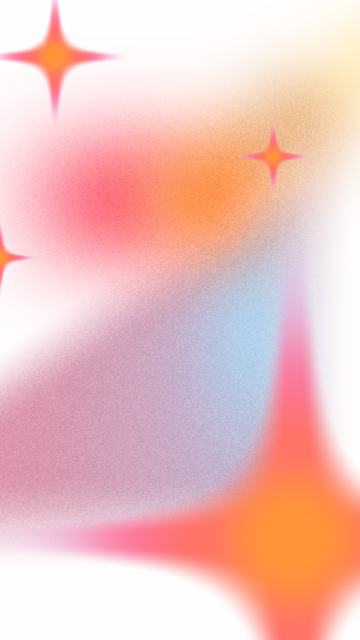
Write a WebGL 2 fragment shader that draws this background.

```glsl
#version 300 es
precision highp float;
// Soft grainy gradient ribbon with four blurred, glowing four-pointed stars.

uniform vec2 u_resolution;
out vec4 fragColor;

// Lengths are in canvas widths, origin at the lower left.
const vec3 PAPER = vec3(1.0, 0.995, 0.995);
const vec3 ROSE = vec3(0.86, 0.59, 0.68);
const vec3 MAUVE = vec3(0.79, 0.67, 0.77);
const vec3 SKY = vec3(0.69, 0.82, 0.93);
const vec3 RED = vec3(1.0, 0.43, 0.51);
const vec3 ORANGE = vec3(1.0, 0.58, 0.31);
const vec3 TAN = vec3(0.93, 0.74, 0.57);
const vec3 CREAM = vec3(1.0, 0.93, 0.77);
const vec3 STAR_CORE = vec3(1.0, 0.58, 0.23);
const vec3 STAR_CORAL = vec3(1.0, 0.45, 0.41);
const vec3 STAR_PINK = vec3(0.99, 0.46, 0.60);
const vec3 STAR_LILAC = vec3(0.93, 0.66, 0.88);

const vec2 RIBBON_START = vec2(0.567, 1.234);
const vec2 RIBBON_END = vec2(1.02, 1.585);
const vec2 RED_CENTER = vec2(0.324, 1.222);
const vec2 SKY_CENTER = vec2(0.70, 0.875);

const int STAR_COUNT = 4;
// Each star: center x, center y, arm length.
const vec3 STARS[STAR_COUNT] = vec3[](
  vec3(0.819, 0.278, 0.90),
  vec3(0.153, 1.620, 0.215),
  vec3(0.759, 1.343, 0.113),
  vec3(0.000, 1.062, 0.113)
);
const float STAR_BODY = 0.027;    // arm thickness, relative to length squared
const float GRAIN_CELLS = 288.0;  // grains across the canvas
const float GRAIN_AMOUNT = 0.055;

float hash(vec2 cell) {
  vec3 q = fract(vec3(cell.xyx) * 0.1031);
  q += dot(q, q.yzx + 33.33);
  return fract((q.x + q.y) * q.z);
}

float glow(vec2 offset, vec2 radii) {
  vec2 q = offset / radii;
  return exp(-dot(q, q));
}

// Mauve sheet, bounded below, to the right and by a slanted upper edge.
vec3 addSheet(vec3 color, vec2 p) {
  float bottom = smoothstep(0.18, 0.46, p.y);
  float right = 1.0 - smoothstep(0.68, 1.0, p.x);
  float slant = 1.0 - smoothstep(-0.12, 0.13, p.y - 0.69 - 0.7 * p.x);
  vec3 sheet = mix(ROSE, MAUVE, smoothstep(0.0, 0.6, p.x));
  sheet = mix(sheet, SKY, glow(p - SKY_CENTER, vec2(0.17, 0.36)));
  return mix(color, sheet, bottom * right * slant);
}

// Diagonal ribbon fading from orange through tan to cream.
vec3 addRibbon(vec3 color, vec2 p) {
  vec2 axis = RIBBON_END - RIBBON_START;
  vec2 q = p - RIBBON_START;
  float t = clamp(dot(q, axis) / dot(axis, axis), 0.0, 1.0);
  float radius = mix(0.175, 0.15, t);
  vec3 tint = mix(ORANGE, TAN, smoothstep(0.0, 0.55, t));
  tint = mix(tint, CREAM, smoothstep(0.5, 1.0, t));
  return mix(color, tint, glow(q - axis * t, vec2(radius)));
}

// Hyperbolic star: wide soft core, arms thinning and fading outward.
vec3 addStar(vec3 color, vec2 p, vec3 star) {
  vec2 q = abs(p - star.xy) / star.z;
  float r = length(q);
  float body = 1.0 - smoothstep(0.35, 1.75, q.x * q.y / STAR_BODY);
  float reach = 1.0 - smoothstep(0.42, 1.0, r);
  vec3 tint = mix(STAR_CORE, STAR_CORAL, smoothstep(0.07, 0.31, r));
  tint = mix(tint, STAR_PINK, smoothstep(0.30, 0.52, r));
  tint = mix(tint, STAR_LILAC, smoothstep(0.48, 0.85, r));
  return mix(color, tint, body * reach);
}

void main() {
  vec2 p = gl_FragCoord.xy / u_resolution.x;

  // Background glows
  vec3 color = addSheet(PAPER, p);
  color = mix(color, RED, glow(p - RED_CENTER, vec2(0.26, 0.21)));
  color = addRibbon(color, p);

  // Film grain, strongest where the colour is deep
  float depth = smoothstep(0.0, 0.3, 1.0 - color.g);
  color += GRAIN_AMOUNT * depth * (hash(floor(p * GRAIN_CELLS)) - 0.5);

  // Stars
  for (int i = 0; i < STAR_COUNT; i++) {
    color = addStar(color, p, STARS[i]);
  }

  fragColor = vec4(clamp(color, 0.0, 1.0), 1.0);
}
```
